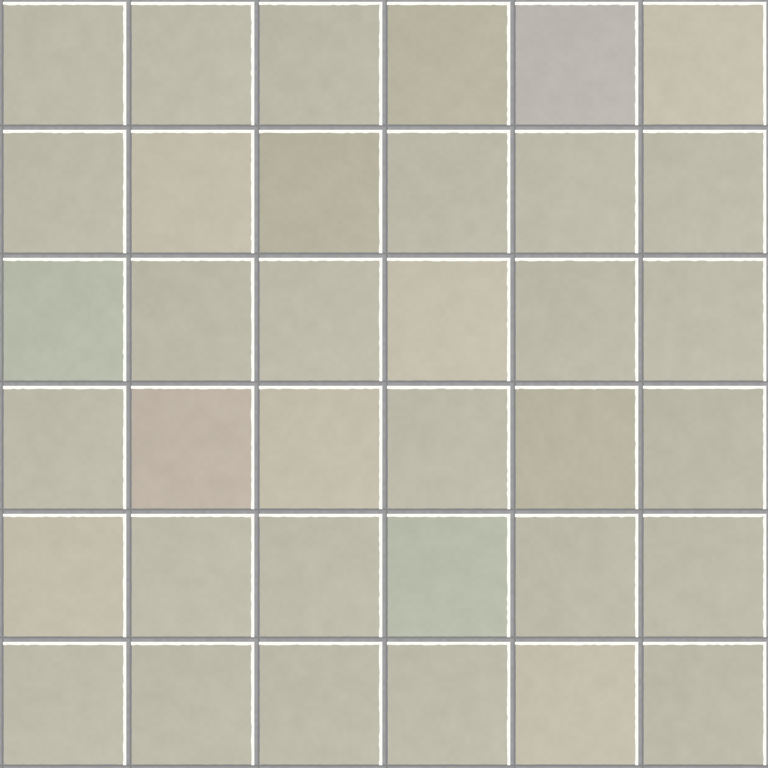
A Shadertoy shader for this texture:

```glsl
// Square ceramic tiles with grey grout, bevelled by a white top and right edge.
// Each cell is one tile measured from its centre; a permutation of the tile
// index spreads the odd glazes, and wrapped value noise mottles the surface.

#define TILES 6.0            // repeats across and down
#define GROUT 0.033          // joint width, in tiles
#define GLINT 0.026          // width of the bright bevel, in tiles
#define SHADOW 0.013         // reach of the dark line, in tiles
#define ROUGHNESS 0.007      // raggedness of the bevel
#define MOTTLE 0.030         // strength of the surface mottling
#define GLAZE vec3(0.745, 0.732, 0.668)
#define GROUT_COLOR vec3(0.62, 0.62, 0.625)
#define SHADOW_COLOR vec3(0.52, 0.52, 0.525)
#define GLINT_COLOR vec3(0.995, 0.995, 0.975)

float hash(vec2 p) {
    vec3 q = fract(vec3(p.xyx) * 0.1031);
    q += dot(q, q.yzx + 33.33);
    return fract((q.x + q.y) * q.z);
}

// Value noise that repeats after "period" lattice cells
float wrapNoise(vec2 p, float period) {
    vec2 i = floor(p), f = fract(p);
    f = f * f * (3.0 - 2.0 * f);
    vec2 a = mod(i, period), b = mod(i + 1.0, period);
    return mix(mix(hash(a), hash(vec2(b.x, a.y)), f.x),
               mix(hash(vec2(a.x, b.y)), hash(b), f.x), f.y);
}

// Noise with a number of lattice cells per tile
float tileNoise(vec2 p, float cells) {
    return wrapNoise(p * cells, TILES * cells);
}

// Mostly one glaze, with a few pale, dark and tinted tiles
vec3 glazeColor(vec2 id) {
    float n = id.x + TILES * id.y;
    float rank = mod(11.0 * n + 6.0 * n * n, TILES * TILES);
    vec3 tint = vec3((hash(id + 7.0) - 0.5) * 0.016);
    if (rank >= 29.0 && rank <= 34.0) tint += vec3(0.026, 0.022, 0.012);
    if (rank >= 20.0 && rank <= 22.0) tint -= vec3(0.025, 0.026, 0.038);
    if (rank == 9.0 || rank == 18.0) tint += vec3(-0.025, 0.005, 0.003);
    if (rank == 5.0) tint += vec3(0.012, -0.017, -0.010);
    if (rank == 2.0) tint += vec3(-0.012, -0.022, 0.022);
    return GLAZE + tint;
}

void mainImage(out vec4 fragColor, in vec2 fragCoord) {
    vec2 p = fragCoord / iResolution.xy * TILES;
    float px = TILES / min(iResolution.x, iResolution.y);

    // Tile cell, with the joint centred just past the cell line
    vec2 q = p - vec2(0.004, 0.003);
    vec2 id = mod(floor(q), TILES);
    vec2 c = fract(q) - 0.5;
    float halfTile = 0.5 - 0.5 * GROUT;

    // Distances inward from the left and bottom, and from the right and top
    vec2 low = halfTile + c;
    vec2 high = halfTile - c;
    float inside = min(min(low.x, low.y), min(high.x, high.y));
    float tileMask = clamp(inside / px + 0.5, 0.0, 1.0);

    // Mottled glaze with a faint diagonal gradient
    float mottle = 0.6 * tileNoise(p, 9.0) + 0.4 * tileNoise(p, 26.0) - 0.5;
    vec3 tile = glazeColor(id) + MOTTLE * mottle + 0.014 * (c.x - c.y);

    // Bright bevel along the top and right, with a ragged inner edge
    float ragged = (tileNoise(p, 28.0) - 0.5) * ROUGHNESS;
    float bevel = min(high.x, high.y) + ragged;
    float soft = max(0.006, 0.6 * px);
    float glint = 1.0 - smoothstep(GLINT - soft, GLINT + soft, bevel);
    tile = mix(tile, GLINT_COLOR, glint);

    // Grout with fine grain
    vec3 grout = GROUT_COLOR + 0.04 * (tileNoise(p, 32.0) - 0.5);
    vec3 color = mix(grout, tile, tileMask);

    // Dark line where the left and bottom edges meet the grout
    float edge = min(abs(low.x), abs(low.y)) + 0.3 * ragged * tileMask;
    float shadow = 1.0 - smoothstep(0.25 * SHADOW, SHADOW, edge);
    shadow *= 1.0 - glint * tileMask;
    color = mix(color, SHADOW_COLOR, 0.9 * shadow);

    fragColor = vec4(clamp(color, 0.0, 1.0), 1.0);
}
```
